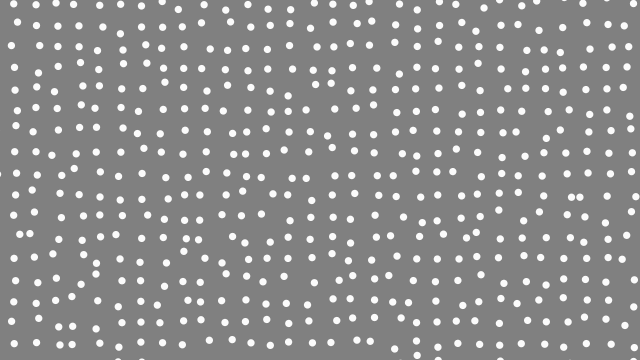
A Shadertoy shader for this pattern:

```glsl
// Jittered dot grid: small pale discs on a flat mid grey ground.
// Each grid cell holds one disc, moved by a random offset plus a slow
// drift shared by neighbours; the nearest disc gives the distance.

const float ROWS = 17.0;                      // cells per canvas height
const vec2  GRID_SHIFT = vec2(0.83, 0.70);    // phase of the grid, in cells
const float DOT_RADIUS = 0.171;               // in cells
const float JITTER = 0.34;                    // largest random offset, in cells
const float JITTER_BIAS = 1.3;                // above 1 favours small offsets
const float DRIFT = 0.09;                     // strength of the shared drift
const float DRIFT_SCALE = 0.3;                // drift lattice points per cell
const vec3  GROUND = vec3(0.50);
const vec3  DOT = vec3(0.985);
const float TAU = 6.2831853;

vec2 hash2(vec2 p) {
    vec2 q = vec2(dot(p, vec2(127.1, 311.7)), dot(p, vec2(269.5, 183.3)));
    return fract(sin(q) * 43758.5453);
}

// Smooth two-channel value noise in -1..1
vec2 noise2(vec2 p) {
    vec2 i = floor(p), f = fract(p);
    f = f * f * (3.0 - 2.0 * f);
    vec2 low  = mix(hash2(i), hash2(i + vec2(1, 0)), f.x);
    vec2 high = mix(hash2(i + vec2(0, 1)), hash2(i + vec2(1, 1)), f.x);
    return 2.0 * mix(low, high, f.y) - 1.0;
}

// Centre of the disc that belongs to a cell
vec2 dotCentre(vec2 cell) {
    vec2 h = hash2(cell + 7.0);
    float angle = TAU * h.x;
    vec2 jitter = JITTER * pow(h.y, JITTER_BIAS) * vec2(cos(angle), sin(angle));
    return cell + 0.5 + jitter + DRIFT * noise2(cell * DRIFT_SCALE + 31.0);
}

// Signed distance to the nearest disc
float dotField(vec2 p) {
    vec2 home = floor(p);
    float nearest = 10.0;
    for (int y = -1; y <= 1; y++)
        for (int x = -1; x <= 1; x++)
            nearest = min(nearest, distance(p, dotCentre(home + vec2(x, y))));
    return nearest - DOT_RADIUS;
}

void mainImage(out vec4 fragColor, in vec2 fragCoord) {
    float cellsPerPixel = ROWS / iResolution.y;
    vec2 p = fragCoord * cellsPerPixel + GRID_SHIFT;

    // Edge smoothed over about one pixel
    float cover = clamp(0.5 - dotField(p) / cellsPerPixel, 0.0, 1.0);
    fragColor = vec4(mix(GROUND, DOT, cover), 1.0);
}
```
